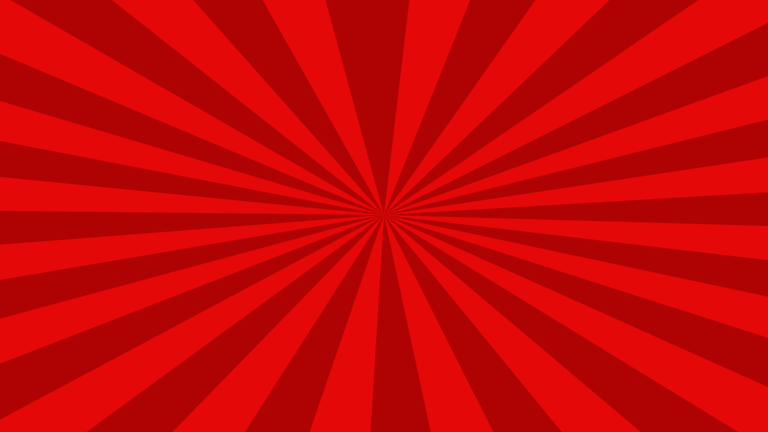
Write a Shadertoy shader that draws this background.

```glsl
// Red sunburst: two-tone rays fanning out from just above the canvas centre.
#define CENTER vec2(0.5, 0.5023)
#define LIGHT_RED vec3(0.895, 0.030, 0.030)
#define DARK_RED vec3(0.688, 0.008, 0.008)
#define FIRST_EDGE 86.2   // degrees, right edge of the wide top ray
#define RAY_PITCH 8.91    // degrees per ray
#define RAY_COUNT 39.0    // regular rays; the wide dark one fills the rest
#define EDGE_SOFTNESS 1.2 // in output samples

// Signed distance in degrees to the nearest ray edge, positive in light rays.
float rayDistance(float angle) {
    float wideStart = RAY_COUNT * RAY_PITCH;
    if (angle > wideStart) return -min(angle - wideStart, 360.0 - angle);
    float ray = angle / RAY_PITCH;
    float side = 1.0 - 2.0 * mod(floor(ray), 2.0);
    return side * RAY_PITCH * (0.5 - abs(fract(ray) - 0.5));
}

void mainImage(out vec4 fragColor, in vec2 fragCoord) {
    // Normalising both axes stretches the evenly spaced rays with the canvas
    vec2 p = fragCoord / iResolution.xy - CENTER;
    float r2 = max(dot(p, p), 1e-7);

    // Clockwise angle from the first edge
    float angle = mod(FIRST_EDGE - degrees(atan(p.y, p.x)), 360.0);

    // Angular size of one sample blends the rays smoothly near the hub
    float sampleAngle = degrees(length(vec2(p.y, p.x) / iResolution.xy) / r2);
    float light = clamp(0.5 + rayDistance(angle) / (EDGE_SOFTNESS * sampleAngle), 0.0, 1.0);

    fragColor = vec4(mix(DARK_RED, LIGHT_RED, light), 1.0);
}
```
